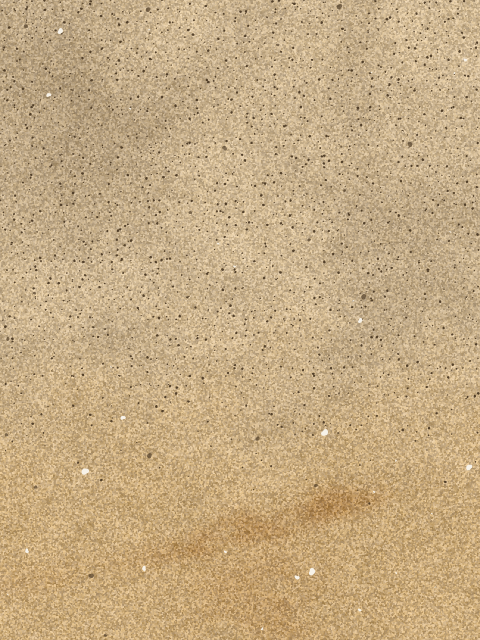
Reproduce this texture procedurally as a Shadertoy shader.

```glsl
// Damp beach sand: fine soft-edged grains over broad grey and golden patches,
// with small air holes in the upper part, rusty streaks low down and a few
// white shell chips. Lengths are fractions of the canvas height.

const vec3 GREY_SAND = vec3(0.768, 0.678, 0.540);
const vec3 GOLD_SAND = vec3(0.790, 0.668, 0.482);
const vec3 RUST_SAND = vec3(0.68, 0.51, 0.30);
const vec3 HOLE_COLOR = vec3(0.27, 0.20, 0.12);
const vec3 SHELL_COLOR = vec3(0.97, 0.95, 0.91);
const vec3 GRAIN_TINT = vec3(1.0, 0.97, 0.90);
const vec3 AMBER_TINT = vec3(-0.01, -0.03, -0.08);

const float GRAIN_SIZE = 0.0023;
const float GRAIN_CONTRAST = 0.25;
const float GRAIN_SHARPNESS = 6.0;
const float DAMP_DARKENING = 0.10;
const float HOLE_CELL = 0.0150;
const float HOLE_DENSITY = 0.50;
const vec2 HOLE_RADII = vec2(0.0008, 0.0021);

vec3 hash3(vec2 p) {
    vec3 q = fract(p.xyx * vec3(0.1031, 0.1030, 0.0973));
    q += dot(q, q.yxz + 33.33);
    return fract((q.xxy + q.yzz) * q.zyx);
}

float valueNoise(vec2 p) {
    vec2 i = floor(p), f = fract(p);
    f = f * f * (3.0 - 2.0 * f);
    float low = mix(hash3(i).x, hash3(i + vec2(1, 0)).x, f.x);
    float high = mix(hash3(i + vec2(0, 1)).x, hash3(i + vec2(1, 1)).x, f.x);
    return mix(low, high, f.y);
}

float fbm(vec2 p) {
    float sum = 0.0, weight = 0.5;
    for (int i = 0; i < 4; i++) {
        sum += weight * valueNoise(p);
        p = mat2(1.6, 1.2, -1.2, 1.6) * p + 17.3;
        weight *= 0.5;
    }
    return sum / 0.9375;
}

// Softly blended cells: x is brightness, y is amber amount.
vec2 grains(vec2 p) {
    vec2 cell = floor(p), sum = vec2(0);
    float total = 0.0;
    for (int y = -1; y <= 1; y++)
    for (int x = -1; x <= 1; x++) {
        vec2 id = cell + vec2(x, y);
        vec2 away = id + hash3(id).xy - p;
        float weight = exp(-GRAIN_SHARPNESS * dot(away, away));
        sum += weight * hash3(id + 71.7).xy;
        total += weight;
    }
    return sum / total;
}

// Coverage of randomly placed, slightly angular spots, one at most per cell.
float spots(vec2 p, float cellSize, float density, vec2 radii, float angularity, float seed) {
    vec2 id = floor(p / cellSize);
    vec3 place = hash3(id + seed), form = hash3(id + seed + 43.1);
    vec2 d = p - (id + 0.2 + 0.6 * place.xy) * cellSize;
    float angle = atan(d.y, d.x) + 6.2832 * form.x;
    float radius = mix(radii.x, radii.y, form.y * form.y);
    radius *= 1.0 + angularity * (cos(2.0 * angle) + 0.5 * cos(3.0 * angle + 1.0));
    float blur = 0.65 / iResolution.y;
    float cover = 1.0 - smoothstep(radius - blur, radius + blur, length(d));
    return cover * step(place.z, density);
}

// Two turned layers hide the cell grid.
float airHoles(vec2 p, float density) {
    vec2 turned = mat2(0.8, 0.6, -0.6, 0.8) * p + 3.0;
    float small = spots(p, HOLE_CELL, density, HOLE_RADII, 0.08, 5.0);
    small = max(small, spots(turned, HOLE_CELL, density, HOLE_RADII, 0.08, 19.0));
    float large = spots(turned, 0.11, 0.35, vec2(0.0022, 0.0042), 0.12, 31.0);
    return max(0.9 * small, 0.65 * large);
}

void mainImage(out vec4 fragColor, in vec2 fragCoord) {
    vec2 p = fragCoord / iResolution.y;
    float broad = fbm(p * vec2(5.0, 6.0) + 4.0);
    float fine = fbm(p * vec2(14.0, 24.0) + 9.0);

    // Broad colour: grey damp sand above, golden dry sand below.
    float upper = smoothstep(0.16, 0.56, p.y + 0.25 * (broad - 0.5));
    vec3 color = mix(GOLD_SAND, GREY_SAND, upper);
    float leftShade = (1.0 - smoothstep(0.05, 0.32, p.x)) * smoothstep(0.5, 0.75, p.y);
    float rightShade = exp(-pow((p.x - 0.56) / 0.035, 2.0)) * smoothstep(0.55, 0.95, p.y);
    float damp = 0.7 * smoothstep(0.3, 0.8, broad) + 0.75 * leftShade + 0.45 * rightShade;
    color -= DAMP_DARKENING * upper * (damp - 0.5) * vec3(1.0, 0.95, 0.82);
    color += 0.07 * (fine - 0.5);

    // Rusty streak rising to the right, with a loose patch under it.
    float rise = p.y - 0.08 - 0.25 * p.x + 0.05 * (broad - 0.5);
    float streak = exp(-pow(rise / 0.026, 2.0)) * (0.25 + 0.75 * smoothstep(0.2, 0.34, p.x));
    vec2 patchOffset = (p - vec2(0.42, 0.06)) / vec2(0.13, 0.08);
    float rust = streak * (1.0 - smoothstep(0.5, 0.72, p.x)) + 0.6 * exp(-dot(patchOffset, patchOffset));
    color = mix(color, RUST_SAND, clamp(rust * smoothstep(0.15, 0.8, fine), 0.0, 0.75));

    // Grains, a little stronger in contrast and more amber below.
    vec2 grain = grains(p / GRAIN_SIZE);
    color += GRAIN_CONTRAST * mix(1.12, 1.0, upper) * (grain.x - 0.5) * GRAIN_TINT;
    color += mix(1.3, 0.8, upper) * (grain.y - 0.5) * AMBER_TINT;

    // Air holes with a sunlit rim, thinning out towards the bottom.
    float density = HOLE_DENSITY * smoothstep(0.2, 0.55, p.y) * mix(0.4, 1.5, fine);
    float rim = airHoles(p + vec2(-0.0012, 0.0018), density);
    color += 0.06 * rim;
    color = mix(color, HOLE_COLOR, airHoles(p, density));

    // Shell chips, most of them along the lower edge of the damp sand.
    float chipBand = exp(-pow((p.y - 0.12) / 0.07, 2.0));
    float chips = spots(p, 0.03, 0.015 + 0.16 * chipBand, vec2(0.001, 0.0034), 0.22, 57.0);
    chips = max(chips, spots(p, 0.2, 0.15, vec2(0.004, 0.006), 0.16, 83.0));
    color = mix(color, SHELL_COLOR, chips);

    fragColor = vec4(clamp(color, 0.0, 1.0), 1.0);
}
```
